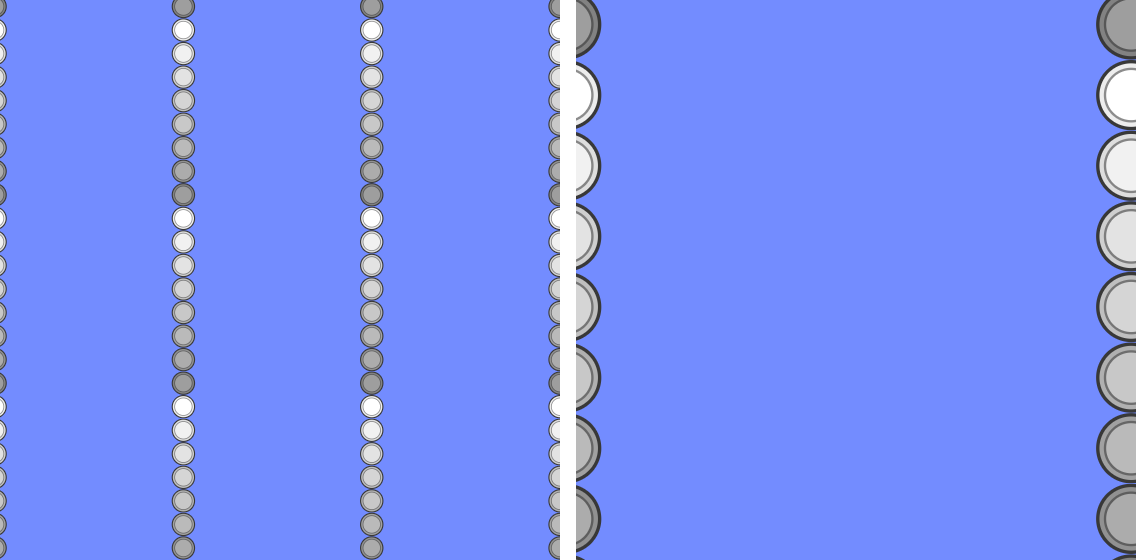
Left, the full canvas; right, a detail of the centre.
Write a Shadertoy shader that draws this pattern.

```glsl
#define PITCH 0.04204         // distance between bead centres
#define BEADS_PER_CYCLE 8.0   // shades before the ramp restarts
#define FIRST_BEAD vec2(0.3275, 0.0215)
#define FIRST_STEP 6.0        // ramp step of the lowest bead
#define BEAD_RADIUS 0.0209
#define OUTLINE_WIDTH 0.0020
#define FACE_RADIUS 0.0149
#define GROOVE_WIDTH 0.0014
#define BACKGROUND vec3(0.45, 0.55, 1.0)
#define OUTLINE_COLOR vec3(0.22)

// Antialiased coverage of a signed distance, negative inside
float coverage(float dist, float pixel) {
    return clamp(0.5 - dist / pixel, 0.0, 1.0);
}

// Position in the light-to-dark ramp: 0 is white, 1 is darkest
float rampPosition(float row) {
    return mod(FIRST_STEP - row, BEADS_PER_CYCLE) / (BEADS_PER_CYCLE - 1.0);
}

// Layers one bead over the base colour, from its outline to its face
vec3 drawBead(vec3 base, float radius, float ramp, float pixel) {
    vec3 face = vec3(mix(1.0, 0.62, ramp));
    vec3 rim = vec3(mix(0.93, 0.51, ramp));
    vec3 groove = vec3(mix(0.55, 0.34, ramp));

    vec3 color = mix(base, OUTLINE_COLOR, coverage(radius - BEAD_RADIUS, pixel));
    color = mix(color, rim, coverage(radius - BEAD_RADIUS + OUTLINE_WIDTH, pixel));
    color = mix(color, groove, coverage(radius - FACE_RADIUS - GROOVE_WIDTH, pixel));
    return mix(color, face, coverage(radius - FACE_RADIUS, pixel));
}

void mainImage(out vec4 fragColor, in vec2 fragCoord) {
    float pixel = 1.0 / iResolution.y;
    vec2 position = fragCoord * pixel - FIRST_BEAD;

    // Columns stand one full shade cycle apart
    vec2 spacing = PITCH * vec2(BEADS_PER_CYCLE, 1.0);
    vec2 cell = floor(position / spacing + 0.5);
    float radius = length(position - cell * spacing);

    vec3 color = drawBead(BACKGROUND, radius, rampPosition(cell.y), pixel);
    fragColor = vec4(color, 1.0);
}
```
